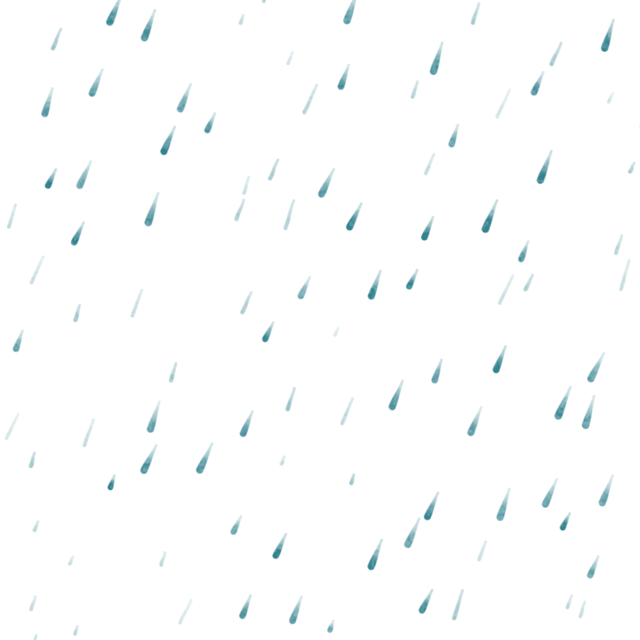
Reproduce this pattern procedurally as a Shadertoy shader.

```glsl
// Slanted watercolour raindrops scattered on white paper.
// A jittered grid holds one drop per cell; each drop is a tapered capsule
// whose teal ink is dense at the round foot and thins towards the tail.

const vec3 PAPER = vec3(1.0);
const vec3 INK = vec3(0.20, 0.51, 0.56);
const float CELLS = 10.0;      // cells per canvas height
const float SOFTNESS = 0.0017; // half width of the blurred edge

vec4 hash4(vec2 cell, float seed) {
    vec4 q = fract(vec4(cell.xyxy + seed) * vec4(0.1031, 0.1030, 0.0973, 0.1099));
    q += dot(q, q.wzxy + 33.33);
    return fract((q.xxyz + q.yzzw) * q.zywx);
}

float valueNoise(vec2 p) {
    vec2 i = floor(p), f = fract(p);
    f = f * f * (3.0 - 2.0 * f);
    float low = mix(hash4(i, 5.0).x, hash4(i + vec2(1, 0), 5.0).x, f.x);
    float high = mix(hash4(i + vec2(0, 1), 5.0).x, hash4(i + vec2(1, 1), 5.0).x, f.x);
    return mix(low, high, f.y);
}

// x: signed distance to a tapered stroke, y: position from foot (0) to tail (1)
vec2 taperedStroke(vec2 p, vec2 dir, float len, float footRadius, float tailRadius, float bend) {
    float along = dot(p, dir) + 0.5 * len;
    float across = dot(p, vec2(dir.y, -dir.x));
    float t = clamp(along / len, 0.0, 1.0);
    across += bend * sin(6.2832 * t);
    float radius = mix(footRadius, tailRadius, smoothstep(0.0, 1.0, t));
    return vec2(length(vec2(across, along - t * len)) - radius, t);
}

// Ink coverage of the drop that belongs to one cell
float dropInk(vec2 p, vec2 cell, float soft) {
    vec4 place = hash4(cell, 17.0);
    vec4 form = hash4(cell, 61.0);
    if (place.z > 0.96) return 0.0;

    vec2 center = (cell + 0.5 + 0.84 * (place.xy - 0.5)) / CELLS;
    float angle = mix(0.27, 0.47, form.x);
    vec2 dir = vec2(sin(angle), cos(angle));
    bool pale = form.y < 0.42;

    float size = pale ? form.z : sqrt(form.z);
    float len = mix(0.011, 0.050, size);
    float foot = pale ? mix(0.0026, 0.0033, form.w) : mix(0.0038, 0.0058, size);
    float tail = pale ? 0.0021 : 0.0019;
    float bend = pale ? 0.0009 * (place.w - 0.5) : 0.0;
    vec2 stroke = taperedStroke(p - center, dir, len, foot, tail, bend);

    // Pale strokes stay even, dark drops fade from foot to tail
    float strength = pale ? mix(0.20, 0.48, form.w) : mix(0.70, 1.05, form.w);
    float fade = mix(1.0, pale ? 0.6 : 0.28, smoothstep(0.1, 0.95, stroke.y));
    float coverage = 1.0 - smoothstep(-soft, soft, stroke.x);
    return coverage * strength * fade;
}

void mainImage(out vec4 fragColor, in vec2 fragCoord) {
    vec2 p = fragCoord / iResolution.y;
    float soft = max(SOFTNESS, 0.7 / iResolution.y);
    vec2 home = floor(p * CELLS);

    // Strongest drop among the neighbouring cells
    float ink = 0.0;
    for (int y = -1; y <= 1; y++)
        for (int x = -1; x <= 1; x++)
            ink = max(ink, dropInk(p, home + vec2(x, y) + 20.0, soft) * 0.0
                         + dropInk(p, home + vec2(x, y), soft));

    // Uneven pigment
    ink *= mix(0.78, 1.12, valueNoise(p * 230.0));
    fragColor = vec4(mix(PAPER, INK, clamp(ink, 0.0, 1.0)), 1.0);
}
```
